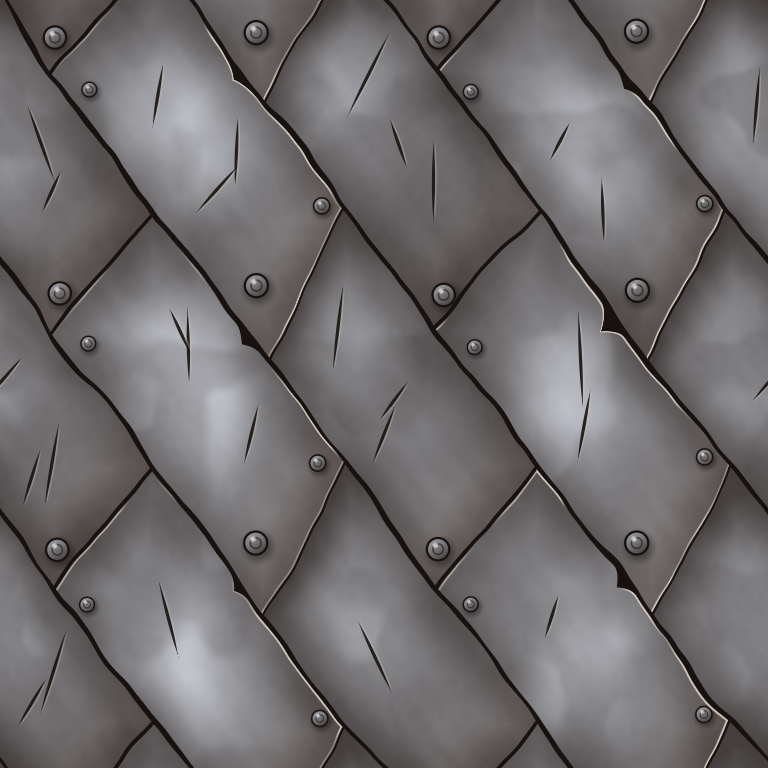
Write a WebGL 2 fragment shader that draws this texture.

```glsl
#version 300 es
precision highp float;

#define STRIP_WIDTH 0.2
#define PLATE_PERIOD 0.833333
#define LINE_WIDTH 0.0031
#define WOBBLE 0.013
#define SCRATCH_WIDTH 0.0021
#define SCRATCH_CHANCE 0.72
#define NOTCH_DEPTH 0.02
#define SHADE_DARK vec3(0.265, 0.245, 0.24)
#define SHADE_LIGHT vec3(0.76, 0.77, 0.80)
#define OUTLINE vec3(0.09, 0.07, 0.06)
#define RIM vec3(0.80, 0.77, 0.73)

uniform vec2 u_resolution;
out vec4 fragColor;

// Strip axes, and rivets as (along, across, radius): three on the upper plate, one on the lower
const vec2 ALONG = vec2(0.6, -0.8);
const vec2 ACROSS = vec2(0.8, 0.6);
const vec3 RIVETS[4] = vec3[4](vec3(0.157, 0.026, 0.0105), vec3(0.457, 0.177, 0.0115),
                               vec3(0.495, 0.044, 0.0165), vec3(0.912, 0.034, 0.0160));

float hash(vec2 p) { return fract(sin(dot(p, vec2(127.1, 311.7))) * 43758.5453); }

// Value noise with n cells per unit, wrapping at every whole unit
float noise(vec2 p, vec2 n) {
    vec2 i = floor(p * n), f = fract(p * n);
    f = f * f * (3.0 - 2.0 * f);
    vec2 a = mod(i, n), b = mod(i + 1.0, n);
    return mix(mix(hash(a), hash(vec2(b.x, a.y)), f.x),
               mix(hash(vec2(a.x, b.y)), hash(b), f.x), f.y);
}

vec2 noise2(vec2 p, float n) { return vec2(noise(p, vec2(n)), noise(p + 0.37, vec2(n))) - 0.5; }

float cover(float d) { return clamp(0.5 - d * u_resolution.y, 0.0, 1.0); }

vec2 toCanvas(vec2 q) { return ALONG * q.x + ACROSS * q.y; }

vec3 addRivet(vec3 color, vec2 d, float r) {
    float len = length(d);
    color *= 1.0 - 0.35 * (1.0 - smoothstep(0.6 * r, 1.6 * r, length(d + vec2(-0.2, 0.3) * r)));
    color = mix(color, OUTLINE, cover(len - r));
    float light = 0.36 + 0.36 * dot(d / r, vec2(-0.5, 0.8));
    color = mix(color, mix(SHADE_DARK, SHADE_LIGHT, light), cover(len - 0.82 * r));
    color = mix(color, OUTLINE, 0.55 * cover(abs(len - 0.42 * r) - 0.07 * r));
    float glint = 1.0 - smoothstep(0.08 * r, 0.32 * r, length(d - vec2(-0.22, 0.32) * r));
    return mix(color, vec3(0.9), 0.8 * glint);
}

void main() {
    vec2 p = gl_FragCoord.xy / u_resolution;
    vec2 warp = WOBBLE * noise2(p, 11.0) + 0.25 * WOBBLE * noise2(p, 37.0);
    vec2 w = p + warp;

    // Diagonal strip, then position along and across it
    float v = 4.0 * w.x + 3.0 * w.y + 0.02;
    float strip = floor(v);
    float t = STRIP_WIDTH * (v - strip);
    float s = (w.x - ACROSS.x * t) / ALONG.x;
    float first = 0.115 - 0.237 * t, middle = 0.577 - 0.47 * t;
    float column = floor((s - first) / PLATE_PERIOD);
    s -= column * PLATE_PERIOD;

    // Each strip alternates an upper and a lower plate
    bool upper = s < middle;
    float start = upper ? first : middle;
    float end = upper ? middle : first + PLATE_PERIOD;
    vec2 id = vec2(mod(column, 2.0) + (upper ? 1.0 : 3.0), mod(2.0 * column - strip, 3.0) + 1.0);
    float side = min(t, STRIP_WIDTH - t);
    float edge = min(side, min(s - start, end - s));

    // Brushed metal: edge falloff, central sheen and soft strokes
    float broad = noise(p, vec2(7.0)), blot = noise(p + 0.02 * noise2(p, 24.0), vec2(17.0));
    float streak = noise(vec2(4.0 * p.x + 3.0 * p.y, p.x - p.y), vec2(11.0, 9.0));
    float grain = noise(p, vec2(120.0, 90.0));
    vec2 center = vec2(upper ? 0.29 : 0.655, 0.095) + 0.025 * (vec2(hash(id), hash(id + 7.3)) - 0.5);
    vec2 d = toCanvas(vec2(s, t) - center) - warp + 0.06 * noise2(p, 14.0);
    float sheen = exp(-dot(d / vec2(0.08, 0.105), d / vec2(0.08, 0.105)));
    float tone = 0.13 + 0.22 * smoothstep(0.0, 0.075, edge) + (upper ? 0.06 : 0.0);
    tone += sheen * (upper ? 0.44 : 0.28) * (0.72 + 0.5 * smoothstep(0.35, 0.6, blot));
    tone += 0.14 * (broad - 0.5) + 0.08 * (blot - 0.5) + 0.06 * (streak - 0.5) + 0.03 * (grain - 0.5);
    if (!upper) tone -= 0.16 * exp((start - s) / 0.04);
    vec3 color = mix(SHADE_DARK, SHADE_LIGHT, clamp(tone, 0.0, 1.0));
    color *= mix(vec3(1.0), vec3(1.03, 0.99, 0.96), smoothstep(0.13, 0.0, end - s));

    // Tapered scratches with a lit lip
    for (int i = 0; i < 3; i++) {
        vec2 k = id + 11.7 * float(i + 1);
        if (hash(k) > SCRATCH_CHANCE) continue;
        vec2 mark = vec2((upper ? 0.19 : 0.60) + 0.22 * hash(k + 1.1), 0.06 + 0.08 * hash(k + 2.3));
        float angle = mix(-0.45, 0.75, hash(k + 3.7));
        vec2 dir = vec2(sin(angle), cos(angle));
        vec2 q = toCanvas(vec2(s, t) - mark) - warp;
        float h = dot(q, dir) / mix(0.025, 0.062, hash(k + 5.9));
        float off = dot(q, vec2(dir.y, -dir.x)), thick = SCRATCH_WIDTH * (1.0 - h * h);
        color = mix(color, RIM, 0.35 * cover(abs(off - 0.0022) - thick));
        color = mix(color, OUTLINE, 0.9 * cover(abs(off) - thick));
    }

    for (int i = upper ? 0 : 3; i < (upper ? 3 : 4); i++) {
        vec2 jitter = 0.008 * (vec2(hash(id + float(i)), hash(id + float(i) + 4.1)) - 0.5);
        color = addRivet(color, toCanvas(vec2(s, t) - RIVETS[i].xy - jitter) - warp, RIVETS[i].z);
    }

    // Worn bright rims, then dark gaps with a torn notch in the upper plate
    float wear = smoothstep(0.4, 0.65, noise(p, vec2(13.0)));
    float line = LINE_WIDTH * (0.65 + 0.7 * noise(p, vec2(19.0)));
    float notchAt = 0.25 + 0.05 * (hash(id + 8.8) - 0.5);
    float taper = max(0.0, 1.0 - abs(s - notchAt) / 0.026);
    float notch = upper ? NOTCH_DEPTH * hash(id + 2.9) * taper * taper : 0.0;
    if (upper) {
        float rim = cover(abs(STRIP_WIDTH - t - line - notch - 0.001) - 0.0014) * wear;
        rim = max(rim, cover(abs(end - s - 0.003) - 0.0013) * (0.45 + 0.5 * wear));
        rim = max(rim, cover(abs(s - start - 0.004) - 0.0012) * 0.7 * wear);
        color = mix(color, RIM, rim);
    }
    float gap = max(cover(side - line), cover(STRIP_WIDTH - t - line - notch));
    gap = max(gap, cover(abs(s - middle) - 0.0016));
    gap = max(gap, cover(min(s - first, first + PLATE_PERIOD - s) - 0.0025));
    fragColor = vec4(mix(color, OUTLINE, gap), 1.0);
}
```
